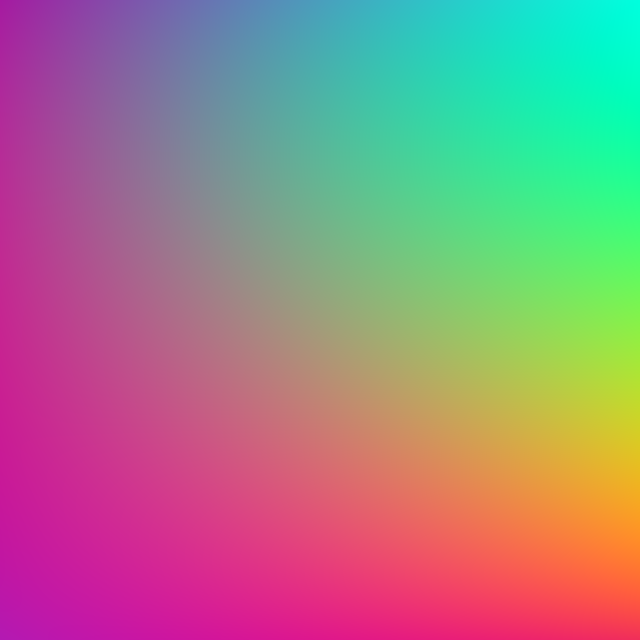
Give the GLSL for this background, as a Shadertoy shader.

```glsl
#define BOTTOM_LEFT   vec3(0.70, 0.10, 0.70)
#define BOTTOM_MID    vec3(0.87, 0.09, 0.55)
#define BOTTOM_RIGHT  vec3(0.94, 0.18, 0.35)
#define LOWER_LEFT    vec3(0.79, 0.11, 0.58)
#define LOWER_MID     vec3(0.79, 0.48, 0.45)
#define LOWER_RIGHT   vec3(0.82, 0.82, 0.15)
#define UPPER_LEFT    vec3(0.74, 0.17, 0.58)
#define UPPER_MID     vec3(0.44, 0.70, 0.55)
#define UPPER_RIGHT   vec3(0.21, 1.00, 0.50)
#define TOP_LEFT      vec3(0.65, 0.10, 0.63)
#define TOP_MID       vec3(0.29, 0.62, 0.74)
#define TOP_RIGHT     vec3(0.00, 1.00, 0.87)

// Quadratic curve through colours at t = 0, 1/2 and 1
vec3 blendAcross(vec3 left, vec3 mid, vec3 right, float t) {
    float u = 1.0 - t;
    return left * u * (1.0 - 2.0 * t)
         + mid * 4.0 * t * u
         + right * t * (2.0 * t - 1.0);
}

// Cubic curve through colours at t = 0, 1/3, 2/3 and 1
vec3 blendUp(vec3 bottom, vec3 lower, vec3 upper, vec3 top, float t) {
    float u = 1.0 - t;
    float a = 3.0 * t - 1.0;
    float b = 3.0 * t - 2.0;
    return bottom * 0.5 * u * a * b
         - lower * 4.5 * t * u * b
         + upper * 4.5 * t * u * a
         + top * 0.5 * t * a * b;
}

void mainImage(out vec4 fragColor, in vec2 fragCoord) {
    vec2 uv = fragCoord / iResolution.xy;

    // Horizontal colour bands
    vec3 bottom = blendAcross(BOTTOM_LEFT, BOTTOM_MID, BOTTOM_RIGHT, uv.x);
    vec3 lower = blendAcross(LOWER_LEFT, LOWER_MID, LOWER_RIGHT, uv.x);
    vec3 upper = blendAcross(UPPER_LEFT, UPPER_MID, UPPER_RIGHT, uv.x);
    vec3 top = blendAcross(TOP_LEFT, TOP_MID, TOP_RIGHT, uv.x);

    // Smooth vertical mix of the bands
    vec3 colour = blendUp(bottom, lower, upper, top, uv.y);
    fragColor = vec4(clamp(colour, 0.0, 1.0), 1.0);
}
```
